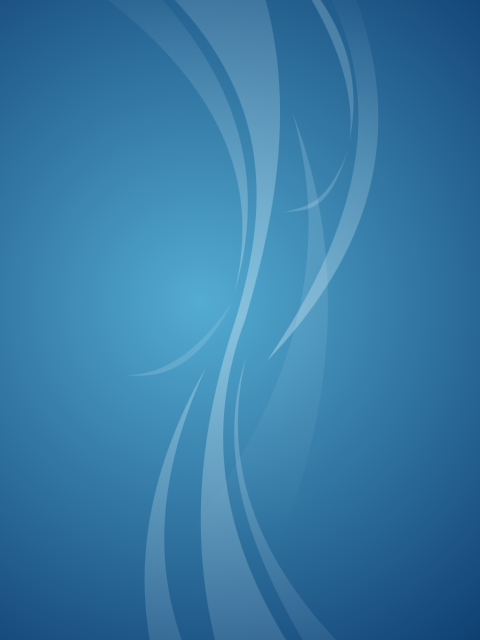
Give the GLSL for this background, as a Shadertoy shader.

```glsl
// Translucent ribbons sweeping over a blue radial glow.
// Each ribbon fills the gap between two cubic edges, with an opacity that
// varies along its length; shallow arcs reuse the same shape with swapped axes.

// Cubic through four evenly spaced offsets, t from 0 to 1
float cubicEdge(vec4 k, float t) {
    float a = t - 1.0 / 3.0, b = t - 2.0 / 3.0, c = t - 1.0;
    return dot(k, vec4(-4.5 * a * b * c, 13.5 * t * b * c,
                       -13.5 * t * a * c, 4.5 * t * a * b));
}

// Opacity of a ribbon running along y between span.x and span.y
float ribbon(vec2 p, vec2 span, vec4 nearEdge, vec4 farEdge, vec2 opacity) {
    float t = (p.y - span.x) / (span.y - span.x);
    float dNear = p.x - cubicEdge(nearEdge, t);
    float dFar = cubicEdge(farEdge, t) - p.x;
    float cover = clamp(dNear / max(fwidth(dNear), 1e-4) + 0.5, 0.0, 1.0)
                + clamp(dFar / max(fwidth(dFar), 1e-4) + 0.5, 0.0, 1.0) - 1.0;
    float inside = step(0.0, t) * step(t, 1.0);
    return inside * max(cover, 0.0) * mix(opacity.x, opacity.y, t);
}

void blend(inout vec3 color, float opacity) {
    color = mix(color, vec3(0.82, 0.91, 0.96), opacity);
}

void mainImage(out vec4 fragColor, in vec2 fragCoord) {
    // Hundredths of the canvas height, y measured down from the top
    vec2 uv = fragCoord / iResolution.xy;
    vec2 p = vec2(75.0 * uv.x, 100.0 - 100.0 * uv.y);

    // Radial glow
    float falloff = min(length(p - vec2(31.3, 47.1)) / 68.6, 1.0);
    vec3 color = mix(vec3(0.33, 0.675, 0.825), vec3(0.06, 0.25, 0.45), falloff);

    // Wide faint veil
    blend(color, ribbon(p, vec2(17.6, 84.6), vec4(45.7, 48.0, 42.2, 28.6),
                        vec4(45.7, 50.9, 50.0, 44.0), vec2(0.21, 0.0)));

    // Central S-shaped band, upper and lower halves
    blend(color, ribbon(p, vec2(0.0, 50.0), vec4(27.3, 37.8, 40.0, 36.8),
                        vec4(41.5, 43.75, 42.3, 38.3), vec2(0.16, 0.43)));
    blend(color, ribbon(p, vec2(50.0, 100.0), vec4(36.8, 32.6, 31.4, 33.6),
                        vec4(38.3, 34.9, 37.1, 44.7), vec2(0.43, 0.15)));

    // Upper left sweep
    blend(color, ribbon(p, vec2(0.0, 45.8), vec4(16.9, 31.5, 37.5, 36.6),
                        vec4(25.4, 35.3, 38.7, 36.6), vec2(0.05, 0.38)));

    // Right sweep and its slim companion
    blend(color, ribbon(p, vec2(0.0, 56.4), vec4(51.8, 56.0, 52.0, 41.7),
                        vec4(55.7, 59.1, 54.9, 41.7), vec2(0.03, 0.42)));
    blend(color, ribbon(p, vec2(0.0, 22.1), vec4(48.7, 52.3, 54.4, 54.6),
                        vec4(50.1, 53.8, 55.2, 54.6), vec2(0.24, 0.2)));

    // Lower blades
    blend(color, ribbon(p, vec2(57.4, 100.0), vec4(32.2, 25.8, 22.8, 23.4),
                        vec4(32.2, 27.2, 25.7, 28.4), vec2(0.36, 0.14)));
    blend(color, ribbon(p, vec2(55.7, 100.0), vec4(38.5, 36.7, 40.1, 47.3),
                        vec4(38.5, 37.4, 41.9, 52.5), vec2(0.32, 0.09)));

    // Shallow arcs running along x
    blend(color, ribbon(p.yx, vec2(19.8, 36.5), vec4(58.6, 57.4, 53.6, 46.9),
                        vec4(58.6, 58.2, 54.8, 46.9), vec2(0.2, 0.16)));
    blend(color, ribbon(p.yx, vec2(43.9, 54.4), vec4(33.3, 32.3, 29.8, 23.4),
                        vec4(33.3, 32.8, 30.7, 23.4), vec2(0.25, 0.2)));

    fragColor = vec4(color, 1.0);
}
```
